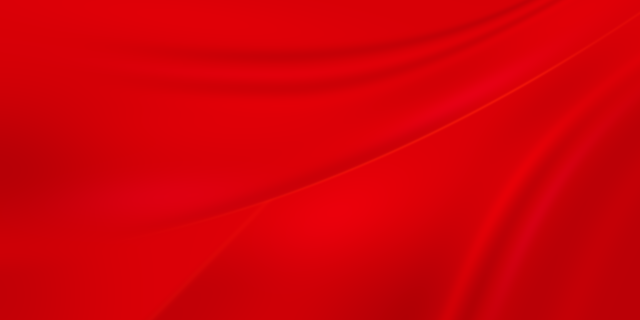
Reproduce this background procedurally as a WebGL 2 fragment shader.

```glsl
#version 300 es
precision highp float;
// Draped red satin: a long diagonal ridge separates an upper and a lower sheet.
// Each fold is a curve; soft bands at signed distances from it give light and
// shade, and wide rotated Gaussians model the slow swell of the cloth.

uniform vec2 u_resolution;
out vec4 outColor;

const float BASE_LEVEL = 0.835;                    // mean red of the cloth
const vec3 CLOTH_TINT = vec3(1.0, 0.0, 0.03);
const vec3 PINK_SHEEN = vec3(0.045, 0.0, 0.055);
const vec3 EDGE_LIGHT = vec3(0.08, 0.07, 0.01);
const vec3 RIDGE = vec3(0.19, 0.098, 0.1434);      // y as a quadratic in x
const vec2 SAG = vec2(0.85, 0.766);                // lowest point of upper folds
const vec2 SEAM = vec2(0.469, 0.992);              // x as a line in y
const vec3 DRAPE = vec3(1.393, 0.40, 0.51);        // x as a cubic in y

// Bell-shaped band around zero.
float band(float d, float width) {
    d /= width;
    return exp(-d * d);
}

// Rotated elliptical Gaussian.
float glow(vec2 p, vec2 center, vec2 radius, float angle) {
    p -= center;
    float c = cos(angle), s = sin(angle);
    vec2 q = vec2(c * p.x + s * p.y, c * p.y - s * p.x) / radius;
    return exp(-dot(q, q));
}

// Shading above the ridge: x is level, y is pink sheen.
vec2 upperSheet(vec2 p, float ridgeDist) {
    float level = 0.01;
    level -= 0.13 * glow(p, vec2(-0.02, 0.47), vec2(0.36, 0.22), 0.0);
    level -= 0.035 * glow(p, vec2(1.45, 0.775), vec2(0.36, 0.05), 0.45);
    level += 0.03 * glow(p, vec2(0.75, 0.62), vec2(0.50, 0.09), 0.05);
    level += 0.035 * glow(p, vec2(0.60, 0.94), vec2(0.55, 0.08), -0.12);
    level += 0.05 * glow(p, vec2(1.74, 0.92), vec2(0.32, 0.06), 0.50);
    level += 0.025 * glow(p, vec2(1.20, 0.60), vec2(0.40, 0.05), 0.38);

    // Hanging folds draw together toward the upper right.
    float dx = p.x - SAG.x;
    float bend = mix(0.13, 0.32, smoothstep(-0.2, 0.2, dx));
    float spread = mix(1.0, 0.45, smoothstep(0.9, 1.7, p.x));
    float d = (p.y - SAG.y - bend * dx * dx) / spread;
    float fade = smoothstep(0.15, 1.0, p.x);
    level += fade * (0.025 * band(d, 0.022) - 0.08 * band(d - 0.058, 0.024)
        - 0.055 * band(d + 0.045, 0.026) + 0.025 * band(d + 0.09, 0.03));

    // Shadow resting on the ridge, then the sheen above it.
    level -= 0.055 * band(ridgeDist - 0.02, 0.026) * smoothstep(0.25, 0.8, p.x)
        * (1.0 - smoothstep(1.3, 1.6, p.x));
    float sheen = 0.8 * glow(p, vec2(0.50, 0.385), vec2(0.30, 0.07), 0.08);
    sheen += band(ridgeDist - 0.05, 0.03) * band(p.x - 1.48, 0.26);
    sheen += 0.3 * band(d, 0.02) * band(p.x - 0.75, 0.45);
    return vec2(level, sheen);
}

// Shading below the ridge, including the seam and the right-hand drape.
vec2 lowerSheet(vec2 p, float seamDist, float drapeDist) {
    float level = 0.025;
    float rightOfSeam = smoothstep(-0.025, 0.025, seamDist);
    level -= rightOfSeam * 0.10 * band(seamDist - 0.05, 0.22)
        * (1.0 - smoothstep(0.08, 0.36, p.y));
    level -= 0.10 * glow(p, vec2(-0.03, 0.08), vec2(0.32, 0.35), 0.0);
    level += 0.055 * glow(p, vec2(1.05, 0.31), vec2(0.30, 0.14), 0.5);
    level -= 0.13 * glow(p, vec2(1.22, 0.0), vec2(0.32, 0.20), 0.6);
    level -= 0.05 * glow(p, vec2(1.75, 0.71), vec2(0.24, 0.07), 0.65);

    // Parallel drape folds: lit lip, deep groove, sheen, falling shadow.
    float lip = 1.0 - 0.65 * smoothstep(0.4, 0.8, p.y);
    level += lip * (0.055 * band(drapeDist, 0.024)
        - 0.09 * band(drapeDist - 0.065, 0.035));
    level -= 0.04 * band(drapeDist + 0.11, 0.09) * (1.0 - p.y);
    level -= 0.125 * smoothstep(0.03, 0.27, drapeDist);
    level += 0.035 * band(drapeDist - 0.38, 0.06);
    float sheen = 0.9 * band(drapeDist - 0.14, 0.026) * band(p.y - 0.32, 0.32);
    sheen += 0.3 * glow(p, vec2(1.02, 0.31), vec2(0.22, 0.11), 0.5);
    return vec2(level, sheen);
}

void main() {
    vec2 p = gl_FragCoord.xy / u_resolution * vec2(2.0, 1.0);
    float slope = RIDGE.y + 2.0 * RIDGE.z * p.x;
    float ridgeDist = (p.y - RIDGE.x - p.x * (RIDGE.y + RIDGE.z * p.x))
        / sqrt(1.0 + slope * slope);
    float seamDist = (p.x - SEAM.x - SEAM.y * p.y) / sqrt(1.0 + SEAM.y * SEAM.y);
    float drapeDist = p.x - DRAPE.x - p.y * (DRAPE.y + DRAPE.z * p.y * p.y);

    // Join the sheets with an edge that grows crisp toward the right.
    float softness = mix(0.06, 0.005, smoothstep(0.1, 0.9, p.x));
    float above = smoothstep(-softness, softness, ridgeDist);
    vec2 shade = mix(lowerSheet(p, seamDist, drapeDist),
        upperSheet(p, ridgeDist), above);

    // Fine light along the ridge and the seam.
    float edge = band(ridgeDist, 0.0045) * smoothstep(0.25, 1.55, p.x)
        * (1.0 - 0.6 * smoothstep(1.62, 1.9, p.x));
    edge += 0.25 * band(seamDist, 0.008) * (1.0 - above);

    vec3 color = CLOTH_TINT * (BASE_LEVEL + shade.x);
    color += PINK_SHEEN * shade.y + EDGE_LIGHT * edge;
    outColor = vec4(clamp(color, 0.0, 1.0), 1.0);
}
```
